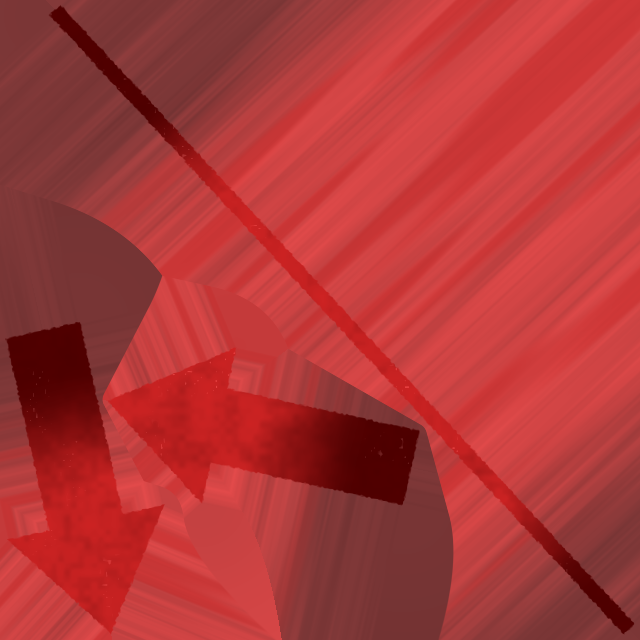
A WebGL 1 fragment shader for this background:

```glsl
precision highp float;
// Two red arrows and a diagonal bar, each smearing its edge colours outward into streaked cells.

uniform vec2 u_resolution;

const vec3 CHARRED = vec3(0.31, 0.0, 0.0);
const vec3 CRIMSON = vec3(0.77, 0.13, 0.13);
const vec3 DUSKY = vec3(0.50, 0.22, 0.22);
const vec3 CORAL = vec3(0.81, 0.265, 0.265);
const vec3 SCARLET = vec3(0.78, 0.18, 0.18);

// Shape sample: signed distance, position along the outline, heat (0 dark, 1 red)
struct Sample {
  float dist;
  float key;
  float heat;
};

float hash(vec2 p) {
  vec3 q = fract(p.xyx * vec3(0.1031, 0.1030, 0.0973));
  q += dot(q, q.yzx + 33.33);
  return fract((q.x + q.y) * q.z);
}

float noise(vec2 p) {
  vec2 i = floor(p);
  vec2 f = fract(p);
  f = f * f * (3.0 - 2.0 * f);
  float low = mix(hash(i), hash(i + vec2(1.0, 0.0)), f.x);
  float high = mix(hash(i + vec2(0.0, 1.0)), hash(i + 1.0), f.x);
  return mix(low, high, f.y);
}

// Coordinates with x along the axis and y across it
vec2 axisFrame(vec2 p, vec2 start, vec2 end) {
  vec2 axis = normalize(end - start);
  vec2 d = p - start;
  return vec2(dot(d, axis), dot(d, vec2(-axis.y, axis.x)));
}

vec2 nearestOnSegment(vec2 p, vec2 a, vec2 b) {
  vec2 ab = b - a;
  return a + ab * clamp(dot(p - a, ab) / dot(ab, ab), 0.0, 1.0);
}

vec2 nearer(vec2 p, vec2 a, vec2 b) {
  return distance(p, a) < distance(p, b) ? a : b;
}

Sample arrowSample(vec2 p, vec2 tail, vec2 tip) {
  const float SHAFT = 0.0592;
  const float BARB = 0.125;
  const float NECK = 0.3073;
  float span = distance(tail, tip);
  vec2 q = axisFrame(p, tail, tip);
  float side = q.y < 0.0 ? 0.0 : 3.7;
  q.y = abs(q.y);

  // Closest outline point on one mirrored half
  vec2 shoulder = vec2(0.0, SHAFT);
  vec2 neck = vec2(NECK, SHAFT);
  vec2 barb = vec2(NECK, BARB);
  vec2 n = nearestOnSegment(q, vec2(0.0), shoulder);
  n = nearer(q, n, nearestOnSegment(q, shoulder, neck));
  n = nearer(q, n, nearestOnSegment(q, neck, barb));
  n = nearer(q, n, nearestOnSegment(q, barb, vec2(span, 0.0)));

  float headWidth = BARB * (span - q.x) / (span - NECK);
  float width = q.x < NECK ? SHAFT : headWidth;
  bool inside = q.x > 0.0 && q.y < width;
  float along = inside ? q.x : n.x;
  float d = distance(q, n);
  return Sample(inside ? -d : d, n.x - n.y + side, smoothstep(0.07, 0.28, along));
}

Sample barSample(vec2 p, vec2 start, vec2 end) {
  const float HALF_WIDTH = 0.0117;
  float span = distance(start, end);
  vec2 q = axisFrame(p, start, end);
  vec2 e = vec2(abs(q.x - 0.5 * span) - 0.5 * span, abs(q.y) - HALF_WIDTH);
  float d = length(max(e, 0.0)) + min(max(e.x, e.y), 0.0);
  float along = clamp(q.x, 0.0, span);
  float heat = smoothstep(0.20, 0.41, along) * (1.0 - smoothstep(1.0, 1.24, along));
  return Sample(d, along + (q.y < 0.0 ? 8.3 : 12.1), heat);
}

// Streaks run away from the outline and change slowly with distance
vec3 smearColor(Sample s) {
  float drift = max(s.dist, 0.0) * 2.0;
  float broad = noise(vec2(s.key * 22.0, drift));
  float medium = noise(vec2(s.key * 75.0 + 31.0, drift * 1.5));
  float fine = noise(vec2(s.key * 240.0 + 67.0, drift * 2.0));
  float streak = 0.4 * broad + 0.35 * medium + 0.25 * fine - 0.5;
  float heat = clamp(s.heat + streak * 0.4, 0.0, 1.0);
  vec3 color = mix(DUSKY, CORAL, heat) * (1.0 + streak * 0.24);
  float vivid = smoothstep(0.58, 0.85, noise(vec2(s.key * 42.0 + 11.0, drift)));
  return mix(color, SCARLET, vivid * 0.65 * s.heat);
}

// Worn paint inside, smear outside
vec3 shade(Sample s, vec2 p, float pixel) {
  float cloud = noise(p * 28.0) * 0.6 + noise(p * 95.0) * 0.4 - 0.5;
  float heat = clamp(s.heat + cloud * 0.3 * s.heat, 0.0, 1.0);
  vec3 paint = mix(CHARRED, CRIMSON, heat) * (1.0 + cloud * 0.1);
  float flecks = smoothstep(0.84, 0.97, noise(p * 210.0)) * smoothstep(0.6, 0.8, noise(p * 17.0));
  paint += 0.12 * flecks;
  float rough = (noise(p * 260.0) - 0.5) * 0.003;
  float outside = smoothstep(-pixel, pixel, s.dist + rough);
  return mix(paint, smearColor(s), outside);
}

void main() {
  vec2 p = gl_FragCoord.xy / u_resolution;
  float pixel = 1.0 / u_resolution.y;
  Sample bar = barSample(p, vec2(0.0859, 0.9844), vec2(0.983, 0.017));
  Sample down = arrowSample(p, vec2(0.0671, 0.4837), vec2(0.1732, 0.0104));
  Sample left = arrowSample(p, vec2(0.6426, 0.2689), vec2(0.168, 0.3737));

  // Each shape owns the area closest to it
  vec3 color = shade(bar, p, pixel);
  float closest = bar.dist;
  color = mix(color, shade(down, p, pixel), smoothstep(-pixel, pixel, closest - down.dist));
  closest = min(closest, down.dist);
  color = mix(color, shade(left, p, pixel), smoothstep(-pixel, pixel, closest - left.dist));
  gl_FragColor = vec4(color, 1.0);
}
```
